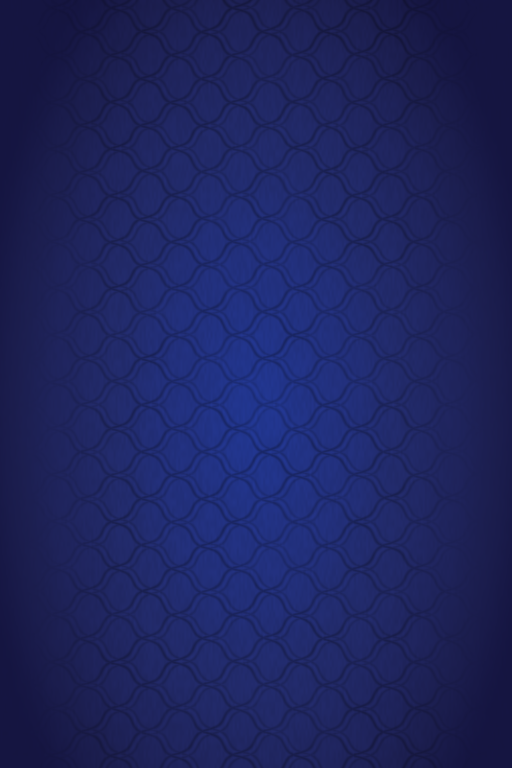
A Shadertoy shader for this pattern:

```glsl
// Royal blue woven cloth with an embossed lattice of rounded ogee diamonds.
// Two families of wavy diagonal strands cross over a soft elliptical glow;
// fine thread grain and a dark vignette finish the cloth.

const float TAU = 6.2831853;
const vec2 CELL = vec2(0.0788, 0.0608);      // lattice period, canvas heights
const vec2 LATTICE_ORIGIN = vec2(0.0195, 0.746);

float hash(vec2 p) {
    return fract(sin(dot(p, vec2(127.1, 311.7))) * 43758.5453);
}

float valueNoise(vec2 p) {
    vec2 i = floor(p), f = fract(p);
    f = f * f * (3.0 - 2.0 * f);
    return mix(mix(hash(i), hash(i + vec2(1.0, 0.0)), f.x),
               mix(hash(i + vec2(0.0, 1.0)), hash(i + 1.0), f.x), f.y);
}

// Background colour by distance from the glow centre
vec3 glowColor(float r) {
    vec3 c = vec3(0.130, 0.210, 0.560);
    c = mix(c, vec3(0.133, 0.188, 0.490), smoothstep(0.00, 0.36, r));
    c = mix(c, vec3(0.132, 0.165, 0.415), smoothstep(0.30, 0.60, r));
    c = mix(c, vec3(0.122, 0.142, 0.365), smoothstep(0.55, 0.80, r));
    c = mix(c, vec3(0.108, 0.118, 0.310), smoothstep(0.75, 0.95, r));
    return mix(c, vec3(0.082, 0.082, 0.255), smoothstep(0.90, 1.12, r));
}

// Signed offset from the nearest wavy strand; 'along' runs down the strand
float strandOffset(float across, float along, float wave) {
    return fract(across + wave * sin(TAU * along)) - 0.5;
}

float softLine(float d, float halfWidth, float blur) {
    return 1.0 - smoothstep(halfWidth - blur, halfWidth + blur, abs(d));
}

// Embossed strand: x is the shade of its two edges, y the lit rim
vec2 strand(float d, float blur) {
    float lower = softLine(d + 0.085, 0.035, blur);
    float upper = softLine(d - 0.085, 0.030, blur);
    float rim = softLine(d - 0.015, 0.030, blur);
    return vec2(max(lower, 0.65 * upper), rim);
}

void mainImage(out vec4 fragColor, in vec2 fragCoord) {
    vec2 p = fragCoord / iResolution.y;
    p.x -= 0.5 * iResolution.x / iResolution.y;

    // Glow
    float radius = length((p - vec2(0.0, 0.46)) / vec2(0.335, 0.63));
    vec3 color = glowColor(radius);

    // Lattice, slightly warped like hand-laid cloth
    float warp = valueNoise(p * 14.0) - 0.5;
    vec2 cell = (p - LATTICE_ORIGIN) / CELL + 0.05 * warp;
    float u = cell.x + cell.y;
    float v = cell.x - cell.y;
    float blur = 0.025 + 12.0 / iResolution.y;
    vec2 rising = strand(strandOffset(v, u, 0.075), blur);
    vec2 falling = strand(strandOffset(u, v, 0.075), blur);
    float shade = max(rising.x, falling.x);
    float rim = max(rising.y, falling.y) * (1.0 - shade);

    // Pattern strength varies softly and fades toward the sides
    float fade = 1.0 - smoothstep(0.17, 0.31, abs(p.x));
    float wear = 0.75 + 0.5 * valueNoise(p * 22.0 + 7.0);
    color *= 1.0 - 0.21 * shade * fade * wear;
    color *= 1.0 + 0.035 * rim * fade;

    // Vertical threads and grain
    float threads = valueNoise(p * vec2(380.0, 110.0)) - 0.5;
    color *= 1.0 + 0.07 * threads * mix(0.3, 1.0, fade);

    fragColor = vec4(color, 1.0);
}
```
